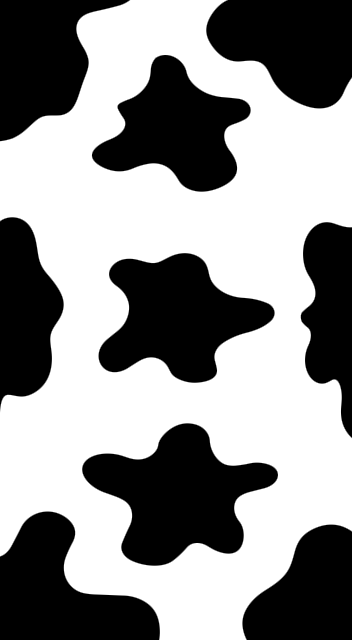
A Shadertoy shader for this pattern:

```glsl
// Cowhide: large black patches with rounded lobes on a white ground.
// Each patch is a smooth union of tapering arms around a core; patches sit in
// three columns, and a channel is kept open between any two neighbours.

const float TAU = 6.2831853;
const vec3 HIDE_WHITE = vec3(1.0);
const vec3 PATCH_BLACK = vec3(0.0);

// Sine-free hash: two values in 0..1
vec2 hash22(vec2 p) {
    vec3 q = fract(p.xyx * vec3(0.1031, 0.1030, 0.0973));
    q += dot(q, q.yzx + 33.33);
    return fract((q.xx + q.yz) * q.zy);
}

// Smooth vector noise in -1..1
vec2 noise22(vec2 p) {
    vec2 cell = floor(p), f = fract(p);
    f = f * f * f * (f * (f * 6.0 - 15.0) + 10.0);
    vec2 low = mix(hash22(cell), hash22(cell + vec2(1, 0)), f.x);
    vec2 high = mix(hash22(cell + vec2(0, 1)), hash22(cell + vec2(1, 1)), f.x);
    return 2.0 * mix(low, high, f.y) - 1.0;
}

float smoothMin(float a, float b, float k) {
    float h = max(k - abs(a - b), 0.0) / k;
    return min(a, b) - 0.25 * h * h * k;
}

float smoothMax(float a, float b, float k) {
    return -smoothMin(-a, -b, k);
}

// Distance to an arm running from the origin to its tip
float armDistance(vec2 p, vec2 tip, float radius) {
    float t = clamp(dot(p, tip) / dot(tip, tip), 0.0, 1.0);
    return length(p - tip * t) - radius;
}

// Patch of about unit radius, with unevenly spaced arms
float patchDistance(vec2 p, int arms, float seed) {
    float d = length(p) - 0.5;
    float turn = hash22(vec2(seed, 71.0)).x;
    for (int i = 0; i < arms; i++) {
        vec2 spread = hash22(vec2(float(i) + 3.0, seed));
        vec2 build = hash22(vec2(seed + 40.0, float(i) + 11.0));
        float angle = (float(i) + turn + 0.45 * (spread.x - 0.5)) * TAU / float(arms);
        vec2 tip = mix(0.55, 0.9, spread.y) * vec2(cos(angle), sin(angle));
        d = smoothMin(d, armDistance(p, tip, mix(0.2, 0.32, build.x)), 0.2);
    }
    return d;
}

// Signed distance to the whole pattern, negative inside the patches
float hideDistance(vec2 p, float aspect, float channel) {
    float nearest = 1e3, second = 1e3;
    for (int column = -1; column <= 1; column++) {
        for (int row = -1; row <= 1; row++) {
            float side = abs(float(column));
            float corner = side * abs(float(row));
            float seed = float(column * 3 + row) + 17.0;

            // Patches on the edges are larger and spaced further apart
            vec2 centre = vec2(aspect * 0.5 * float(column + 1),
                               mix(0.515 + 0.28 * float(row), 0.5 + 0.5 * float(row), side));
            centre += 0.018 * (2.0 * hash22(vec2(seed, 5.0)) - 1.0);
            vec2 size = mix(vec2(0.155, 0.12), vec2(0.13, 0.18), side);
            size = mix(size, vec2(0.225), corner);

            int arms = 5 + 2 * int(side);
            float d = patchDistance((p - centre) / size, arms, seed) * min(size.x, size.y);
            second = min(second, max(nearest, d));
            nearest = min(nearest, d);
        }
    }
    // Trim patches that come too close to each other
    return smoothMax(nearest, 0.5 * (nearest - second + channel), 0.03);
}

void mainImage(out vec4 fragColor, in vec2 fragCoord) {
    vec2 p = fragCoord / iResolution.y;
    float aspect = iResolution.x / iResolution.y;

    // Slight wobble of the outlines
    vec2 warped = p + 0.011 * noise22(p * 10.0 + 4.0);
    float d = hideDistance(warped, aspect, 0.044);

    // Edge about one pixel wide
    float hide = clamp(0.5 + d / max(fwidth(d), 1e-5), 0.0, 1.0);
    fragColor = vec4(mix(PATCH_BLACK, HIDE_WHITE, hide), 1.0);
}
```
